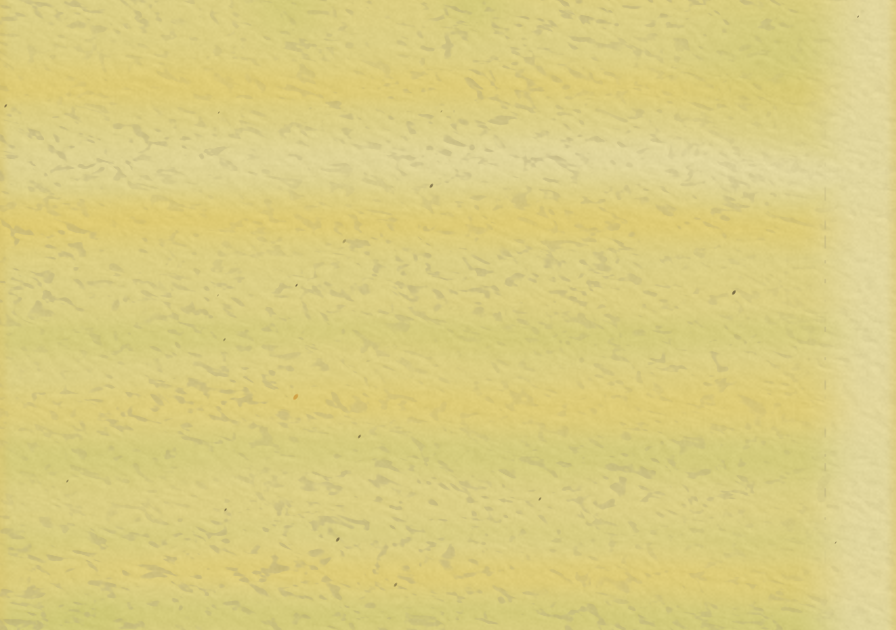
A WebGL 1 fragment shader for this texture:

```glsl
precision highp float;
// Yellow watercolour wash in soft horizontal bands on cold-pressed paper.
uniform vec2 u_resolution;

#define BASE_COLOR vec3(0.862, 0.812, 0.520)
#define WARM_COLOR vec3(0.875, 0.795, 0.445)
#define GREEN_COLOR vec3(0.808, 0.785, 0.455)
#define PALE_COLOR vec3(0.892, 0.850, 0.640)
#define PIT_COLOR vec3(0.735, 0.690, 0.500)
#define SPECK_COLOR vec3(0.36, 0.31, 0.20)
#define RUST_COLOR vec3(0.78, 0.52, 0.14)
#define GRAIN_SCALE vec2(66.0, 112.0)
#define GRAIN_SLANT 0.20
#define PIT_STRENGTH 0.48
#define RELIEF 0.035
#define SPECK_COUNT 18

float hash(vec2 p) {
  vec3 q = fract(vec3(p.xyx) * 0.1031);
  q += dot(q, q.yzx + 33.33);
  return fract((q.x + q.y) * q.z);
}

float noise(vec2 p) {
  vec2 cell = floor(p);
  vec2 f = fract(p);
  f = f * f * (3.0 - 2.0 * f);
  float low = mix(hash(cell), hash(cell + vec2(1.0, 0.0)), f.x);
  float high = mix(hash(cell + vec2(0.0, 1.0)), hash(cell + vec2(1.0, 1.0)), f.x);
  return mix(low, high, f.y);
}

float fbm(vec2 p) {
  float sum = 0.0;
  float amplitude = 0.5;
  for (int i = 0; i < 4; i++) {
    sum += amplitude * noise(p);
    p = mat2(1.6, 1.2, -1.2, 1.6) * p + 17.3;
    amplitude *= 0.5;
  }
  return sum / 0.9375;
}

// Soft bump around a centre, for bands and blots
float bump(float d, float width) {
  return exp(-d * d / (width * width));
}

// Broad pigment bands, pale margin and blots
vec3 wash(vec2 p, vec2 uv) {
  float cloud = fbm(p * vec2(2.2, 4.0) + 5.0);
  float streak = fbm(p * vec2(1.3, 15.0) + 31.0);
  float y = uv.y + 0.05 * (cloud - 0.5);
  float warm = 0.65 * bump(y - 0.86, 0.035) + 0.85 * bump(y - 0.64, 0.04)
             + 0.60 * bump(y - 0.35, 0.04) + 0.60 * bump(y - 0.09, 0.035);
  float green = 0.50 * bump(y - 0.47, 0.03) + 0.60 * bump(y - 0.275, 0.04)
              + 0.30 * bump(y - 0.15, 0.025) + 0.65 * bump(y - 0.02, 0.035);
  float blots = bump(length((uv - vec2(0.32, 1.0)) * vec2(1.4, 1.0)), 0.07)
              + bump(length((uv - vec2(0.53, 1.0)) * vec2(1.4, 1.0)), 0.06)
              + bump(length(uv - vec2(0.87, 0.93)), 0.09)
              + 0.6 * bump(length(uv - vec2(0.10, 0.03)), 0.04);
  float pale = bump(y - 0.74, 0.045) * mix(0.35, 0.85, uv.x);
  float margin = smoothstep(0.89, 0.97, uv.x + 0.04 * (cloud - 0.5));

  vec3 color = mix(BASE_COLOR, WARM_COLOR, clamp(warm + 0.7 * (streak - 0.45), 0.0, 1.0));
  color = mix(color, GREEN_COLOR, clamp(green + 0.6 * blots + 0.6 * (cloud - 0.55), 0.0, 0.9));
  color = mix(color, PALE_COLOR, clamp(max(pale, 0.8 * margin), 0.0, 1.0));
  float edge = bump(uv.x, 0.008) + bump(1.0 - uv.x, 0.007);
  return mix(color, WARM_COLOR * 0.97, 0.5 * edge);
}

// Slanted paper tooth: x is the pit coverage, y the signed relief
vec2 paperTooth(vec2 p) {
  vec2 q = vec2(p.x, p.y + GRAIN_SLANT * p.x) * GRAIN_SCALE;
  q += 1.6 * (vec2(noise(q * 0.35), noise(q * 0.35 + 40.0)) - 0.5);
  float tooth = 0.7 * noise(q) + 0.3 * noise(q * 1.9 + 11.0);
  float lit = 0.7 * noise(q + vec2(0.25, 0.6)) + 0.3 * noise(q * 1.9 + 12.1);
  return vec2(smoothstep(0.60, 0.80, tooth), lit - tooth);
}

// Scattered dust, with one rusty fleck
vec3 addSpecks(vec3 color, vec2 p, float aspect, float pixel) {
  for (int i = 0; i < SPECK_COUNT; i++) {
    float id = float(i);
    vec2 center = vec2(hash(vec2(id, 3.7)) * aspect, hash(vec2(id, 9.1)));
    float rust = 1.0 - step(0.5, id);
    center = mix(center, vec2(0.33 * aspect, 0.37), rust);
    float radius = mix(0.0010, 0.0028, pow(hash(vec2(id, 21.3)), 2.0)) + 0.002 * rust;
    vec2 d = p - center;
    d.y -= 0.6 * d.x;
    float mask = 1.0 - smoothstep(radius - pixel, radius + pixel, length(d));
    float opacity = mix(0.35, 0.85, hash(vec2(id, 5.9)));
    color = mix(color, mix(SPECK_COLOR, RUST_COLOR, rust), mask * opacity);
  }
  return color;
}

void main() {
  vec2 uv = gl_FragCoord.xy / u_resolution;
  vec2 p = gl_FragCoord.xy / u_resolution.y;
  float aspect = u_resolution.x / u_resolution.y;
  float pixel = 1.0 / u_resolution.y;
  vec3 color = wash(p, uv);

  // Pigment settles unevenly in the paper, least in the right margin
  vec2 tooth = paperTooth(p);
  float settle = mix(0.35, 1.0, smoothstep(0.3, 0.7, fbm(p * vec2(2.5, 9.0) + 70.0)));
  settle *= 1.0 - 0.75 * smoothstep(0.82, 0.97, uv.x);
  color = mix(color, PIT_COLOR, PIT_STRENGTH * settle * tooth.x);
  color += RELIEF * tooth.y + 0.018 * (noise(p * 300.0) - 0.5);

  // Faint broken crease beside the margin
  float crease = 1.0 - smoothstep(0.0, 0.001 + pixel, abs(uv.x - 0.921) * aspect);
  crease *= smoothstep(0.5, 0.8, noise(vec2(3.0, p.y * 130.0))) * smoothstep(0.08, 0.2, uv.y);
  color = mix(color, PIT_COLOR, 0.5 * crease * smoothstep(0.85, 0.6, uv.y));

  gl_FragColor = vec4(addSpecks(color, p, aspect, pixel), 1.0);
}
```
